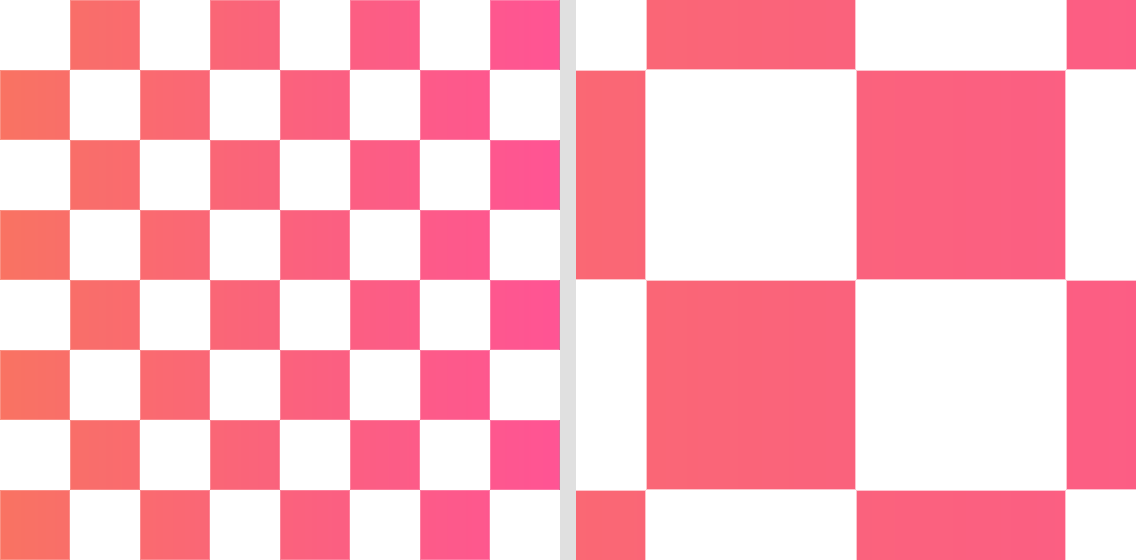
Left: the whole. Right: its middle third, enlarged.
Reproduce this pattern procedurally as a WebGL 1 fragment shader.

```glsl
precision highp float;

uniform vec2 u_resolution;

// Warm coral on the left, through rose, to hot pink on the right
vec3 coralToPink(float x) {
  vec3 coral = vec3(0.976, 0.450, 0.385);
  vec3 rose = vec3(0.982, 0.385, 0.488);
  vec3 pink = vec3(1.0, 0.328, 0.580);
  return x < 0.5 ? mix(coral, rose, x * 2.0) : mix(rose, pink, x * 2.0 - 1.0);
}

// Coverage of a square that sits a hairline inside its cell
float squareCoverage(vec2 local, float pixel) {
  vec2 fromCentre = abs(local - 0.5);
  float inside = 0.497 - max(fromCentre.x, fromCentre.y);
  return clamp(inside / pixel + 0.5, 0.0, 1.0);
}

void main() {
  vec2 uv = gl_FragCoord.xy / u_resolution;
  vec2 board = uv * 8.0;
  vec2 cell = floor(board);
  float pixel = 8.0 / min(u_resolution.x, u_resolution.y);

  // Filled squares alternate, starting at the lower left
  float filled = 1.0 - mod(cell.x + cell.y, 2.0);
  float coverage = filled * squareCoverage(fract(board), pixel);

  // Thin dark sliver along the right border
  float sliver = clamp((board.x - 7.988) / pixel + 0.5, 0.0, 1.0);
  vec3 ink = mix(coralToPink(uv.x), vec3(0.72, 0.20, 0.42), sliver * 0.7);

  gl_FragColor = vec4(mix(vec3(1.0), ink, coverage), 1.0);
}
```
